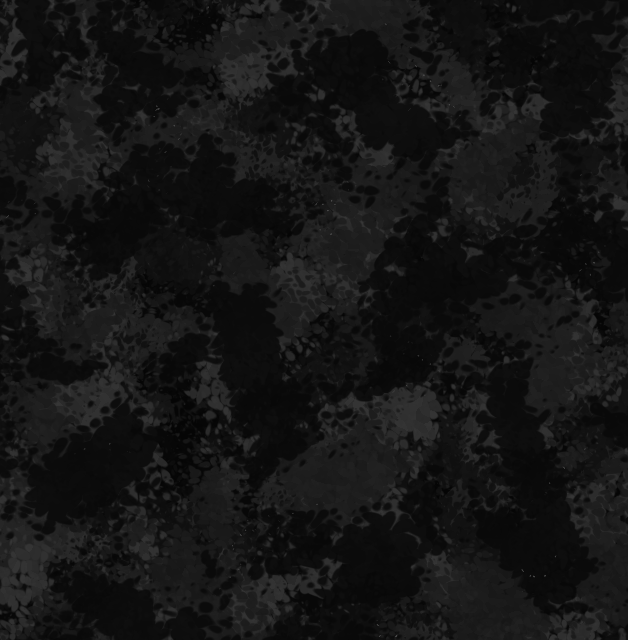
This texture is drawn by a WebGL 1 fragment shader. Its source:

```glsl
precision highp float;

uniform vec2 u_resolution;

#define LAYERS 11
#define CLOUD_SCALE 9.5
#define CLOUD_CONTRAST 1.3
#define COVERAGE 0.36
#define GRAIN_MIN 58.0
#define GRAIN_MAX 112.0
#define SOFTNESS 0.15
#define OPACITY 0.86
#define DARK 0.012
#define LIGHT 0.215
#define SPECK_TONE 0.36

vec2 hash2(vec2 p) {
  vec3 q = fract(p.xyx * vec3(0.1031, 0.1030, 0.0973));
  q += dot(q, q.yzx + 33.33);
  return fract((q.xx + q.yz) * q.zy);
}

mat2 turn(float angle) {
  float c = cos(angle), s = sin(angle);
  return mat2(c, s, -s, c);
}

// Warped, layered sines: broad uneven patches centred on zero
float cloud(vec2 p, float seed) {
  p = turn(seed * 1.7) * p * CLOUD_SCALE + seed * vec2(17.3, 9.1);
  float sum = 0.0, amp = 0.5;
  for (int i = 0; i < 5; i++) {
    p = turn(2.1) * p * 1.45;
    p += 0.5 * sin(p.yx + seed);
    sum += amp * sin(p.x) * sin(p.y);
    amp *= 0.73;
  }
  return sum;
}

// Cellular noise with a random size per spot; y is the spot's own hash
vec2 spots(vec2 p) {
  vec2 cell = floor(p), f = fract(p);
  vec2 nearest = vec2(8.0, 0.0);
  for (int y = -1; y <= 1; y++) {
    for (int x = -1; x <= 1; x++) {
      vec2 o = vec2(float(x), float(y));
      vec2 h = hash2(cell + o + 200.0);
      float id = fract(h.x * 7.13 + h.y * 3.71);
      float d = length(o + h - f) + 0.3 * id;
      if (d < nearest.x) nearest = vec2(d, id);
    }
  }
  return nearest;
}

// One dab of sponge paint: spots swell and merge where the cloud is dense
vec2 sponge(vec2 p, float seed) {
  float scale = mix(GRAIN_MIN, GRAIN_MAX, fract(seed * 0.37));
  vec2 q = turn(seed * 2.4) * p * scale * vec2(1.0);
  q *= vec2(1.0, 0.78);
  q += 0.22 * sin(q.yx * 2.3 + seed) + seed * 31.0;
  vec2 spot = spots(q);
  float radius = COVERAGE + CLOUD_CONTRAST * cloud(p, seed);
  float cover = smoothstep(-SOFTNESS, SOFTNESS, radius - spot.x);
  return vec2(cover, spot.y);
}

void main() {
  vec2 p = gl_FragCoord.xy / u_resolution.y;
  float tone = 0.075;

  // Overlapping sponge layers, light and dark in turn
  for (int i = 0; i < LAYERS; i++) {
    float layer = float(i);
    float level = fract(layer * 0.618);
    float paint = mix(DARK, LIGHT, pow(level, 1.3));
    vec2 dab = sponge(p, layer + 1.0);
    paint *= 0.88 + 0.24 * dab.y;
    tone = mix(tone, paint, OPACITY * dab.x);
  }

  // Rare pale flecks gathered in a few patches
  vec2 fleck = spots(p * 135.0 + 0.3 * sin(p.yx * 300.0));
  float rare = step(0.86, fleck.y) * smoothstep(0.55, 0.85, cloud(p, 20.0));
  float dot_ = 1.0 - smoothstep(0.38, 0.55, fleck.x);
  tone = mix(tone, SPECK_TONE, 0.7 * rare * dot_);

  gl_FragColor = vec4(vec3(tone), 1.0);
}
```
